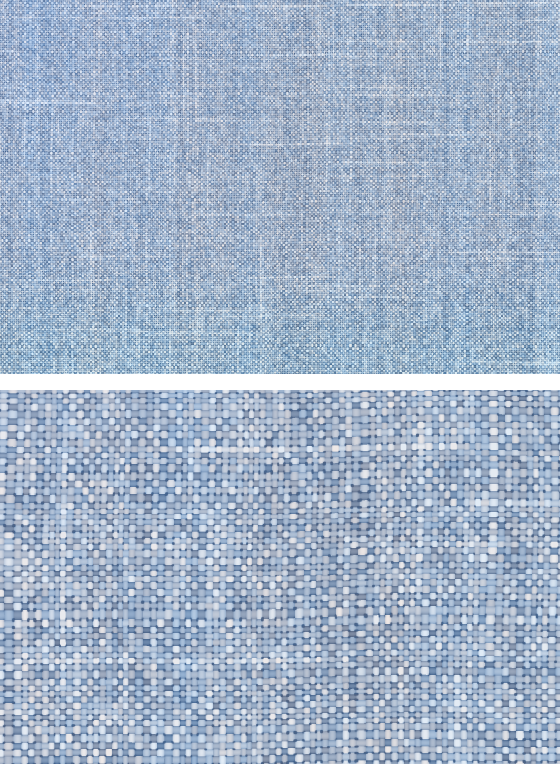
Top, the full canvas; bottom, a detail of the centre.
Reproduce this texture procedurally as a Shadertoy shader.

```glsl
// Pale blue linen: a fine plain weave of straight but uneven warp and weft.
// Each crossing shows a rounded thread with a dye tone and dark corner gaps;
// thin pale slubs, layered-sine streaks and a soft tint drift lie on top.

float hash(vec2 p) {
    vec3 q = fract(vec3(p.xyx) * 0.1031);
    q += dot(q, q.yzx + 33.33);
    return fract((q.x + q.y) * q.z);
}

// Smooth irregular wave in about -1..1
float layeredSines(float x) {
    return 0.5 * sin(x) + 0.3 * sin(x * 2.37 + 1.3) + 0.2 * sin(x * 5.13 + 4.1);
}

// Pale thickened stretch of a thread, tapered at both ends
float slub(float along, float thread, float span, float rarity) {
    float s = along / span + 7.0 * hash(vec2(thread, 3.7));
    float strength = smoothstep(rarity, 1.0, hash(vec2(floor(s) + 19.0, thread)));
    float u = fract(s);
    return strength * smoothstep(0.0, 0.2, u) * smoothstep(1.0, 0.7, u);
}

// Slow change of tone along one thread
float threadTone(float along, float thread) {
    float phase = 40.0 * hash(vec2(thread, 9.1));
    return hash(vec2(thread, 5.3)) - 0.5 + 0.3 * layeredSines(along * 0.07 + phase);
}

vec3 linen(vec2 p) {
    // Uneven spacing keeps the threads straight; the cross terms barely bend them
    vec2 q = p * 170.0 + 60.0;
    q += 0.6 * vec2(layeredSines(p.x * 43.0), layeredSines(p.y * 47.0));
    q += 0.4 * vec2(layeredSines(p.y * 5.0 + p.x), layeredSines(p.x * 5.0 - p.y));
    vec2 id = floor(q);
    vec2 f = fract(q) - 0.5;
    float warpOnTop = mod(id.x + id.y, 2.0);

    // Rounded thread profile and the gaps between threads
    float across = mix(f.y, f.x, warpOnTop);
    float along = mix(f.x, f.y, warpOnTop);
    vec2 width = 0.28 + 0.14 * vec2(hash(vec2(id.x, 1.7)), hash(vec2(id.y, 8.2)));
    vec2 uncovered = smoothstep(width - 0.12, width + 0.12, abs(f));
    float depth = hash(floor(q + 0.5) + 71.0);
    float gap = uncovered.x * uncovered.y * (0.1 + 1.6 * depth * depth);

    float tone = 0.675 + 0.31 * (warpOnTop - 0.5);
    tone -= 1.1 * across * across + 0.2 * along * along + gap;

    // Dye variation: per crossing, per thread and in broad streaks
    tone += 0.38 * (hash(id + 11.0) - 0.5);
    tone += 0.13 * threadTone(q.y, id.x) + 0.07 * threadTone(q.x, id.y + 500.0);
    tone += 0.012 * layeredSines(p.x * 31.0);

    // Contrast grows toward the lower edge
    tone = 0.5 + (tone - 0.5) * mix(1.2, 0.94, smoothstep(0.0, 0.6, p.y));
    tone += 0.24 * slub(q.x, id.y + 200.0, 60.0, 0.91);
    tone += 0.20 * slub(q.y, id.x + 900.0, 50.0, 0.90);
    tone = clamp(tone, 0.0, 1.0);

    vec3 deepBlue = vec3(0.28, 0.39, 0.54);
    vec3 midBlue = vec3(0.61, 0.69, 0.79);
    vec3 paleBlue = vec3(0.90, 0.92, 0.945);
    vec3 color = tone < 0.5 ? mix(deepBlue, midBlue, tone * 2.0)
                            : mix(midBlue, paleBlue, tone * 2.0 - 1.0);

    // Grey fibres among blue ones, grey centre, cyan foot, bluer top left
    vec2 fromCentre = p - vec2(0.8, 0.55);
    float grey = 1.8 * (hash(id + 37.0) - 0.5) + 0.45 * layeredSines(p.x * 23.0 + 2.0);
    grey += 0.5 * exp(-5.0 * dot(fromCentre, fromCentre)) - 0.15;
    color += grey * vec3(0.025, -0.006, -0.030);
    color += smoothstep(0.35, 0.0, p.y) * vec3(-0.025, 0.009, 0.006);
    color += smoothstep(1.1, 0.0, length(p - vec2(0.0, 1.0))) * vec3(-0.005, 0.0, 0.025);
    return color;
}

void mainImage(out vec4 fragColor, in vec2 fragCoord) {
    // Average a 3 x 3 grid of samples to smooth the fine threads
    vec3 sum = vec3(0.0);
    for (int j = 0; j < 3; j++) {
        for (int i = 0; i < 3; i++) {
            vec2 offset = (vec2(i, j) - 1.0) / 3.0;
            sum += linen((fragCoord + offset) / iResolution.y);
        }
    }
    fragColor = vec4(clamp(sum / 9.0, 0.0, 1.0), 1.0);
}
```
